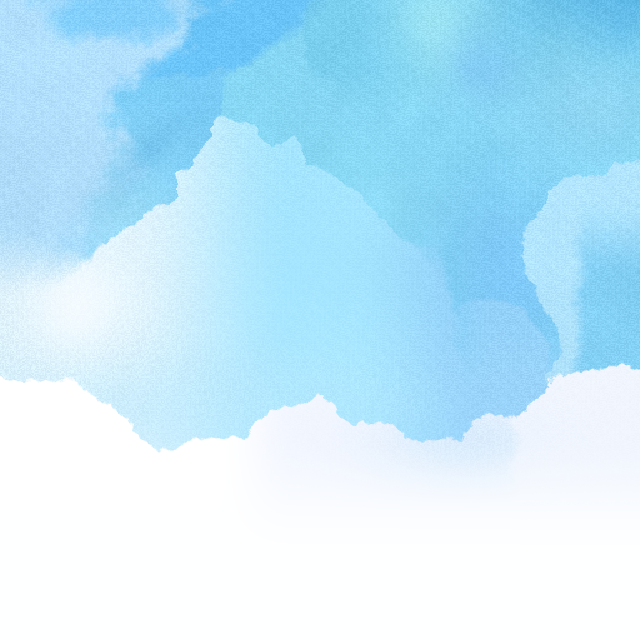
This background is drawn by a Shadertoy shader. Its source:

```glsl
// Watercolour sky: blue washes above pale, ragged clouds that fade to white paper.
// Soft blots tint the wash; cloud outlines are sums of smooth rises, roughened
// with layered value noise, then covered with mottling and uneven paper grain.

float hash(vec2 p) { return fract(sin(dot(p, vec2(127.1, 311.7))) * 43758.5453); }

float noise(vec2 p) {
    vec2 cell = floor(p), f = fract(p);
    f = f * f * (3.0 - 2.0 * f);
    float low = mix(hash(cell), hash(cell + vec2(1, 0)), f.x);
    float high = mix(hash(cell + vec2(0, 1)), hash(cell + vec2(1, 1)), f.x);
    return mix(low, high, f.y);
}

// Layered noise centred on zero
float fbm(vec2 p) {
    float sum = 0.0, gain = 0.5;
    for (int i = 0; i < 5; i++) {
        sum += gain * (noise(p) - 0.5);
        p = mat2(1.6, 1.2, -1.2, 1.6) * p + 7.3;
        gain *= 0.55;
    }
    return sum;
}

vec2 fbm2(vec2 p) { return vec2(fbm(p), fbm(p + 19.0)); }

// Height gained while t passes from a to b
float rise(float t, float a, float b, float height) { return height * smoothstep(a, b, t); }

float cover(float d, float softness) { return smoothstep(-softness, softness, d); }

float blot(vec2 p, vec2 centre, vec2 radius) {
    vec2 q = (p - centre) / radius;
    return exp(-dot(q, q));
}

float ellipse(vec2 p, vec2 centre, vec2 radius) {
    return (1.0 - length((p - centre) / radius)) * min(radius.x, radius.y);
}

float middleOutline(float x) {
    return 0.59 + rise(x, 0.11, 0.26, 0.085) + rise(x, 0.262, 0.285, 0.06)
        + rise(x, 0.30, 0.345, 0.08) - rise(x, 0.38, 0.42, 0.045)
        + rise(x, 0.43, 0.46, 0.012) - rise(x, 0.462, 0.48, 0.04)
        - rise(x, 0.48, 0.69, 0.14) - rise(x, 0.68, 0.73, 0.16);
}

float lowerOutline(float x) {
    return 0.405 - rise(x, 0.11, 0.17, 0.04) - rise(x, 0.165, 0.25, 0.07)
        + rise(x, 0.25, 0.31, 0.018) + rise(x, 0.375, 0.45, 0.055)
        + 0.016 * exp(-pow((x - 0.5) / 0.009, 2.0))
        - rise(x, 0.512, 0.548, 0.03) - rise(x, 0.60, 0.66, 0.028)
        + rise(x, 0.70, 0.77, 0.04) + rise(x, 0.80, 0.90, 0.075);
}

vec3 upperWash(vec2 p, float mottle) {
    vec3 blue = vec3(0.42, 0.77, 0.97), pale = vec3(0.69, 0.87, 0.985);
    // Blue band with a lighter overlay, then the turquoise lobe
    vec3 c = mix(blue, vec3(0.52, 0.82, 0.96), 0.6 * cover(0.85 + 0.1 * p.x - p.y, 0.006));
    float lobe = 0.345 + rise(p.y, 0.84, 1.02, 0.16);
    float lobeSoft = mix(0.005, 0.03, smoothstep(0.85, 1.0, p.y));
    c = mix(c, vec3(0.53, 0.845, 0.957), cover(p.x - lobe, lobeSoft));
    c = mix(c, vec3(0.60, 0.86, 0.97), blot(p, vec2(0.19, 0.66), vec2(0.11, 0.12)));
    // Blots from left to right
    float bloomSoft = mix(0.005, 0.05, smoothstep(0.47, 0.58, p.x));
    float bloom = cover(ellipse(p, vec2(0.57, 0.95), vec2(0.10, 0.09)), bloomSoft);
    c = mix(c, vec3(0.45, 0.79, 0.92), 0.6 * bloom);
    c = mix(c, vec3(0.57, 0.87, 0.97), 0.7 * blot(p, vec2(0.60, 0.67), vec2(0.12, 0.08)));
    c = mix(c, vec3(0.64, 0.90, 0.94), 0.8 * blot(p, vec2(0.70, 0.98), vec2(0.07, 0.09)));
    c = mix(c, vec3(0.48, 0.75, 0.94), 0.65 * blot(p, vec2(0.76, 0.90), vec2(0.05, 0.06)));
    c = mix(c, vec3(0.34, 0.70, 0.89), 0.9 * blot(p, vec2(1.0, 1.02), vec2(0.20, 0.10)));
    c = mix(c, vec3(0.60, 0.85, 0.96), 0.6 * blot(p, vec2(0.92, 0.83), vec2(0.12, 0.08)));
    c = mix(c, vec3(0.49, 0.78, 0.97), 0.9 * blot(p, vec2(0.80, 0.57), vec2(0.14, 0.16)));
    // Pale left bank, dissolving downward, with a dried rim and a blue patch
    float bank = 0.13 + rise(p.y, 0.62, 0.73, 0.065) - rise(p.y, 0.78, 0.83, 0.02)
        + rise(p.y, 0.83, 1.0, 0.15);
    float bankSoft = mix(0.06, 0.025, smoothstep(0.66, 0.80, p.y));
    c = mix(c, pale, cover(bank - p.x + 0.1 * mottle, bankSoft));
    vec2 q = mat2(0.77, 0.64, -0.64, 0.77) * (p - vec2(0.235, 0.765));
    c = mix(c, vec3(0.42, 0.74, 0.92), 0.5 * blot(q, vec2(0), vec2(0.025, 0.085)));
    float stain = ellipse(p, vec2(0.19, 0.99), vec2(0.10, 0.04)) + 0.04 * mottle;
    return mix(c, blue, 0.7 * cover(stain, 0.018));
}

vec3 middleColour(vec2 p) {
    vec3 c = mix(vec3(0.87, 0.95, 0.99), vec3(0.65, 0.90, 1.0), smoothstep(0.20, 0.46, p.x));
    c = mix(c, vec3(0.58, 0.82, 0.98), smoothstep(0.54, 0.75, p.x));
    c = mix(c, vec3(0.98, 0.99, 1.0), 0.8 * blot(p, vec2(0.12, 0.51), vec2(0.08, 0.10)));
    return mix(c, vec3(0.73, 0.91, 0.99), 0.6 * blot(p, vec2(0.32, 0.36), vec2(0.35, 0.10)));
}

void mainImage(out vec4 fragColor, in vec2 fragCoord) {
    vec2 uv = fragCoord / iResolution.xy;
    float broad = fbm(uv * 7.0 + 4.0), mottle = fbm(uv * 22.0 + 31.0);
    vec2 p = uv + 0.022 * fbm2(uv * 26.0) + 0.014 * fbm2(uv * 85.0 + 5.0);
    vec3 colour = upperWash(p + 0.05 * broad, mottle) + 0.05 * broad + 0.035 * mottle;
    // Middle cloud, diffuse at far left and right, and its blue lobe
    float soft = mix(0.06, 0.002, smoothstep(0.06, 0.16, p.x));
    soft = mix(soft, 0.06, smoothstep(0.62, 0.74, p.x));
    colour = mix(colour, middleColour(uv) + 0.02 * broad, cover(middleOutline(p.x) - p.y, soft));
    float lobe = cover(ellipse(p, vec2(0.765, 0.42), vec2(0.095, 0.115)), 0.004);
    colour = mix(colour, vec3(0.61, 0.83, 0.98), 0.75 * lobe * smoothstep(0.66, 0.78, uv.x));
    // Right cloud with a blue core
    float flank = 0.823 + rise(p.y, 0.60, 0.45, 0.052) - rise(p.y, 0.45, 0.40, 0.02);
    float top = 0.655 + rise(p.x, 0.82, 0.885, 0.07) + rise(p.x, 0.935, 0.96, 0.022);
    float core = cover(p.x - 0.905, 0.012) * smoothstep(0.70, 0.56, p.y);
    vec3 body = mix(vec3(0.68, 0.88, 0.98), vec3(0.51, 0.81, 0.955), core) + 0.08 * broad;
    colour = mix(colour, body, cover(min(p.x - flank, top - p.y), 0.002));
    // Lower cloud dissolving into paper
    vec3 tint = mix(vec3(1), vec3(0.95, 0.965, 0.998), smoothstep(0.34, 0.46, uv.x));
    tint = mix(tint, vec3(0.84, 0.92, 0.99), 0.9 * blot(uv, vec2(0.73, 0.31), vec2(0.14, 0.07)));
    tint = mix(tint, vec3(0.94, 0.96, 0.995), 0.85 * cover(p.x - 0.805, 0.012));
    vec3 paper = mix(vec3(0.997, 1.0, 1.0), tint, smoothstep(0.12, 0.33, uv.y));
    colour = mix(colour, paper, cover(lowerOutline(p.x) - p.y, 0.002));
    // Grain, calm in the middle and absent on bare paper
    float strength = 0.07 - 0.045 * blot(uv, vec2(0.47, 0.55), vec2(0.22, 0.2));
    strength *= smoothstep(0.15, 0.45, uv.y) * smoothstep(1.0, 0.85, colour.r);
    colour += strength * (hash(floor(uv * 512.0)) - 0.5);
    fragColor = vec4(clamp(colour, 0.0, 1.0), 1.0);
}
```
